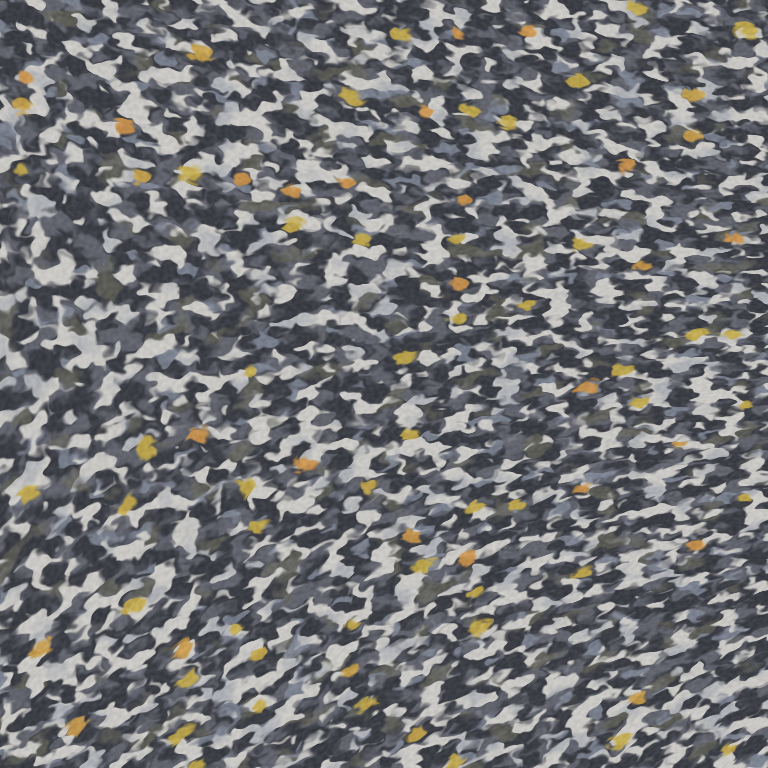
Give the GLSL for this texture, as a three.js fragment shader.

```glsl
varying vec2 vUv;

const vec3 DEEP = vec3(0.235, 0.242, 0.272);
const vec3 SLATE = vec3(0.385, 0.392, 0.432);
const vec3 OLIVE = vec3(0.42, 0.42, 0.37);
const vec3 BLUE_GREY = vec3(0.52, 0.55, 0.61);
const vec3 PALE = vec3(0.79, 0.785, 0.77);
const vec3 PALE_COOL = vec3(0.68, 0.69, 0.71);
const vec3 YELLOW = vec3(0.77, 0.67, 0.30);
const vec3 ORANGE = vec3(0.80, 0.58, 0.30);

const vec2 FLECK_FREQ = vec2(31.0, 50.0);
const vec2 ACCENT_GRID = vec2(14.0, 18.0);
const vec2 ACCENT_RADIUS = vec2(0.0135, 0.0095);
const float ACCENT_CHANCE = 0.30;
const float SLOPE_BOTTOM = 0.36;
const float SLOPE_TOP = -0.12;
const float PALE_START = 0.02;
const float PALE_FULL = 0.24;
const float PATCH_STRENGTH = 0.16;
const float GRAIN_STRENGTH = 0.06;

vec2 hash2(vec2 p) {
  vec3 q = fract(p.xyx * vec3(0.1031, 0.1030, 0.0973));
  q += dot(q, q.yzx + 33.33);
  return fract((q.xx + q.yz) * q.zy);
}

vec2 cellGradient(vec2 cell) {
  float angle = 6.2832 * hash2(cell).x;
  return vec2(cos(angle), sin(angle));
}

// Gradient noise, roughly -0.7 to 0.7
float noise(vec2 p) {
  vec2 i = floor(p);
  vec2 f = p - i;
  vec2 u = f * f * f * (f * (f * 6.0 - 15.0) + 10.0);
  vec2 e = vec2(1.0, 0.0);
  float a = dot(cellGradient(i), f);
  float b = dot(cellGradient(i + e.xy), f - e.xy);
  float c = dot(cellGradient(i + e.yx), f - e.yx);
  float d = dot(cellGradient(i + e.xx), f - e.xx);
  return mix(mix(a, b, u.x), mix(c, d, u.x), u.y);
}

// Flecks rise to the right at the bottom and fall slightly at the top
vec2 weaveCoords(vec2 uv) {
  float slope = mix(SLOPE_BOTTOM, SLOPE_TOP, smoothstep(0.0, 1.0, uv.y));
  return vec2(uv.x, uv.y - slope * (uv.x - 0.5)) + 2.0;
}

// Mask in x, random tint in y
vec2 accentFleck(vec2 p, float ragged) {
  vec2 grid = p * ACCENT_GRID;
  vec2 cell = floor(grid);
  vec2 pick = hash2(cell + 71.0);
  vec2 center = 0.25 + 0.5 * hash2(cell + 19.0);
  vec2 offset = (fract(grid) - center) / ACCENT_GRID;
  float size = 0.75 + 0.5 * hash2(cell + 43.0).x;
  float dist = length(offset / (ACCENT_RADIUS * size)) + ragged;
  float mask = 1.0 - smoothstep(0.6, 1.1, dist);
  return vec2(mask * step(pick.x, ACCENT_CHANCE), pick.y);
}

void main() {
  vec2 p = weaveCoords(vUv);
  vec2 q = p * FLECK_FREQ;

  // Ragged fleck outlines
  vec2 warp = vec2(noise(q * 1.7 + 11.3), noise(q * 1.7 + 47.9));
  q += 0.45 * warp;
  float detail = noise(q * 2.1 + 83.0);
  float patches = noise(p * vec2(5.0, 8.0) + 5.0);

  // Dark ground
  float shade = noise(q * 0.9 + 137.0) + 0.4 * noise(q * 2.3 + 29.0);
  vec3 color = mix(DEEP, SLATE, smoothstep(-0.1, 0.3, shade));
  float oliveMask = smoothstep(0.18, 0.4, noise(q * 0.7 + 211.0));
  color = mix(color, OLIVE, 0.65 * oliveMask);

  // Muted blue flecks
  float blueField = noise(q * vec2(0.75, 0.9) + 307.0) + 0.3 * detail;
  color = mix(color, BLUE_GREY, 0.8 * smoothstep(0.24, 0.42, blueField));

  // Pale flecks
  float paleField = noise(q) + 0.4 * detail + PATCH_STRENGTH * patches;
  float paleMask = smoothstep(PALE_START, PALE_FULL, paleField);
  float coolness = smoothstep(0.0, 0.4, noise(q * 0.6 + 401.0));
  color = mix(color, mix(PALE, PALE_COOL, coolness), paleMask);

  // Yellow and orange accents
  vec2 accent = accentFleck(p, 0.8 * detail + 0.4 * warp.x);
  vec3 accentColor = mix(YELLOW, ORANGE, smoothstep(0.45, 0.8, accent.y));
  color = mix(color, accentColor, 0.9 * accent.x);

  // Fine fibre grain
  color += GRAIN_STRENGTH * noise(p * vec2(150.0, 190.0));

  gl_FragColor = vec4(color, 1.0);
}
```
